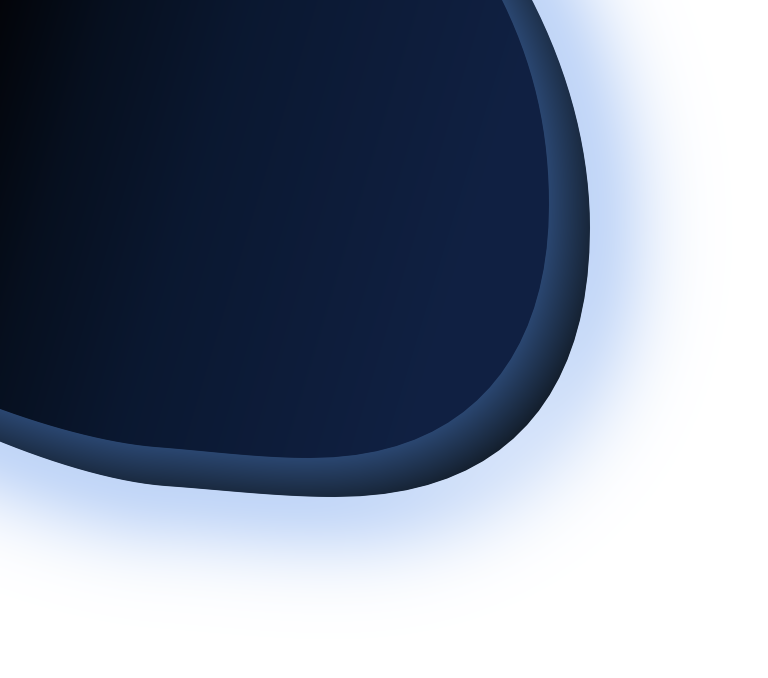
A Shadertoy shader for this background:

```glsl
// A dark navy blob with a bevelled blue rim, glowing softly on white.

// Artboard that spans the canvas; x runs right, y runs down
const vec2 BOARD = vec2(768.0, 678.0);
const int SEGMENTS = 4;
const int STEPS = 20;

// Chained cubic Bezier control points, from top right to lower left
const vec2 OUTER[13] = vec2[13](
    vec2(490, -70), vec2(556, 25), vec2(590, 130), vec2(590, 228),
    vec2(590, 395), vec2(507, 497), vec2(335, 497),
    vec2(278, 497), vec2(222, 490), vec2(165, 486),
    vec2(100, 481), vec2(10, 450), vec2(-70, 410));
const vec2 INNER[13] = vec2[13](
    vec2(460, -72), vec2(522, 20), vec2(549, 105), vec2(549, 205),
    vec2(549, 355), vec2(470, 458), vec2(310, 458),
    vec2(258, 458), vec2(208, 451), vec2(155, 447),
    vec2(95, 442), vec2(10, 417), vec2(-70, 380));

// Face gradient
const vec2 FACE_AXIS = vec2(1.0, 0.3);
const vec3 FACE_BLACK = vec3(0.010, 0.016, 0.036);
const vec3 FACE_DARK = vec3(0.024, 0.060, 0.120);
const vec3 FACE_MID = vec3(0.040, 0.092, 0.188);
const vec3 FACE_NAVY = vec3(0.062, 0.126, 0.258);

// Rim and glow
const vec3 RIM_LIGHT = vec3(0.165, 0.275, 0.440);
const vec3 RIM_DARK = vec3(0.070, 0.110, 0.160);
const float RIM_DEPTH = 55.0;
const vec3 GLOW_TINT = vec3(0.24, 0.16, 0.03);
const float GLOW_RADIUS = 65.0;
const vec2 CORNER = vec2(510.0, 445.0);
const float CORNER_RADIUS = 130.0;
const float CORNER_FADE = 0.3;

vec2 bezier(vec2 a, vec2 b, vec2 c, vec2 d, float t) {
    float s = 1.0 - t;
    return s * s * s * a + 3.0 * s * s * t * b + 3.0 * s * t * t * c + t * t * t * d;
}

float segmentDistance(vec2 p, vec2 a, vec2 b) {
    vec2 pa = p - a, ba = b - a;
    return length(pa - ba * clamp(dot(pa, ba) / dot(ba, ba), 0.0, 1.0));
}

// Signed distance to a Bezier chain; the sign counts crossings to the right
float outlineDistance(vec2 p, vec2 path[13]) {
    float nearest = 1e4;
    float side = 1.0;
    vec2 a = path[0];
    for (int i = 0; i < SEGMENTS; i++) {
        int k = i * 3;
        for (int j = 1; j <= STEPS; j++) {
            vec2 b = bezier(path[k], path[k + 1], path[k + 2], path[k + 3],
                            float(j) / float(STEPS));
            nearest = min(nearest, segmentDistance(p, a, b));
            if ((a.y > p.y) != (b.y > p.y)) {
                float crossing = a.x + (p.y - a.y) * (b.x - a.x) / (b.y - a.y);
                if (crossing > p.x) side = -side;
            }
            a = b;
        }
    }
    return side * nearest;
}

vec3 faceColor(vec2 p) {
    float g = dot(p, FACE_AXIS);
    vec3 color = mix(FACE_BLACK, FACE_DARK, clamp(g / 110.0, 0.0, 1.0));
    color = mix(color, FACE_MID, clamp((g - 110.0) / 140.0, 0.0, 1.0));
    return mix(color, FACE_NAVY, clamp((g - 250.0) / 290.0, 0.0, 1.0));
}

vec3 backgroundColor(vec2 p, float d) {
    float reach = max(d, 0.0) / GLOW_RADIUS;
    float toCorner = length(p - CORNER) / CORNER_RADIUS;
    float strength = 1.0 - CORNER_FADE * exp(-toCorner * toCorner);
    return vec3(1.0) - GLOW_TINT * strength * exp(-reach * reach);
}

void mainImage(out vec4 fragColor, in vec2 fragCoord) {
    vec2 uv = fragCoord / iResolution.xy;
    vec2 p = vec2(uv.x, 1.0 - uv.y) * BOARD;
    float halfPixel = 0.6 * BOARD.y / iResolution.y;

    float outer = outlineDistance(p, OUTER);
    float inner = outlineDistance(p, INNER);

    // Layers from back to front
    vec3 color = backgroundColor(p, outer);
    vec3 rim = mix(RIM_LIGHT, RIM_DARK, clamp(inner / RIM_DEPTH, 0.0, 1.0));
    color = mix(rim, color, smoothstep(-halfPixel, halfPixel, outer));
    color = mix(faceColor(p), color, smoothstep(-halfPixel, halfPixel, inner));

    fragColor = vec4(color, 1.0);
}
```
